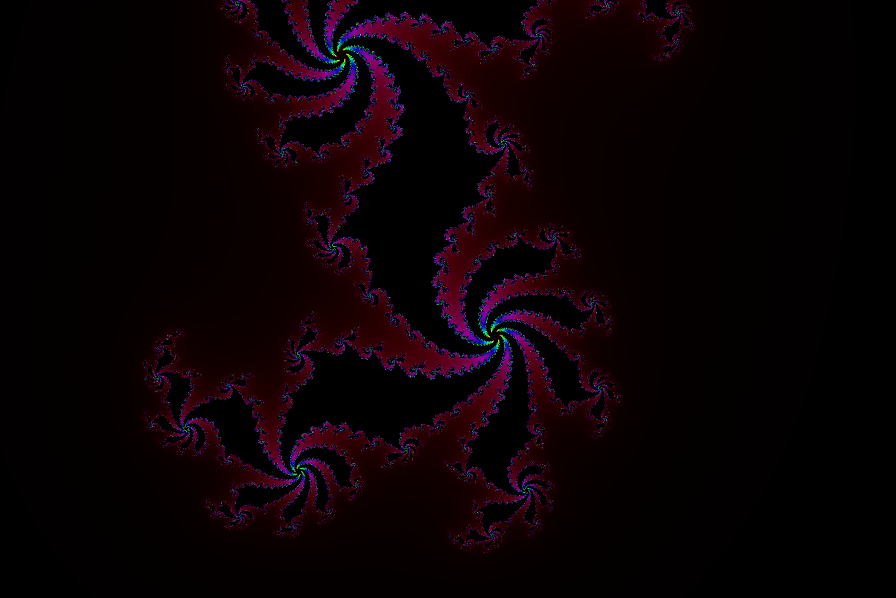
A Shadertoy shader for this background:

```glsl
// Julia set with six-armed spirals, coloured by escape time on black
#define JULIA_C vec2(0.3886, -0.2282)
#define VIEW_CENTER vec2(0.0955, -0.3315)
#define VIEW_HEIGHT 1.9176
#define MAX_STEPS 130
#define BAILOUT 16.0
#define HUE_CURVE 2.6
#define BRIGHTNESS 1.15
#define SAMPLES 2

vec2 complexSquare(vec2 z) {
    return vec2(z.x * z.x - z.y * z.y, 2.0 * z.x * z.y);
}

// Fully saturated colour for a hue in turns
vec3 hueColor(float hue) {
    return clamp(abs(mod(hue * 6.0 + vec3(0.0, 4.0, 2.0), 6.0) - 3.0) - 1.0, 0.0, 1.0);
}

// Smooth escape time from 0 to 1; 1 or more means the point stays bounded
float escapeTime(vec2 z) {
    for (int i = 0; i < MAX_STEPS; i++) {
        z = complexSquare(z) + JULIA_C;
        float r2 = dot(z, z);
        if (r2 > BAILOUT * BAILOUT) {
            float steps = float(i) + 1.0 - log2(0.5 * log2(r2));
            return clamp(steps / float(MAX_STEPS), 0.0, 1.0);
        }
    }
    return 1.0;
}

// Dark red outside, then magenta, blue, green and yellow towards the boundary
vec3 escapeColor(float t) {
    if (t >= 1.0) return vec3(0.0);
    return hueColor(1.0 - pow(t, HUE_CURVE)) * min(1.0, BRIGHTNESS * t);
}

void mainImage(out vec4 fragColor, in vec2 fragCoord) {
    vec3 total = vec3(0.0);

    // Average a small grid of samples to smooth the fine edges
    for (int y = 0; y < SAMPLES; y++) {
        for (int x = 0; x < SAMPLES; x++) {
            vec2 offset = (vec2(x, y) + 0.5) / float(SAMPLES) - 0.5;
            vec2 p = (fragCoord + offset - 0.5 * iResolution.xy) / iResolution.y;
            total += escapeColor(escapeTime(VIEW_CENTER + p * VIEW_HEIGHT));
        }
    }
    fragColor = vec4(total / float(SAMPLES * SAMPLES), 1.0);
}
```
